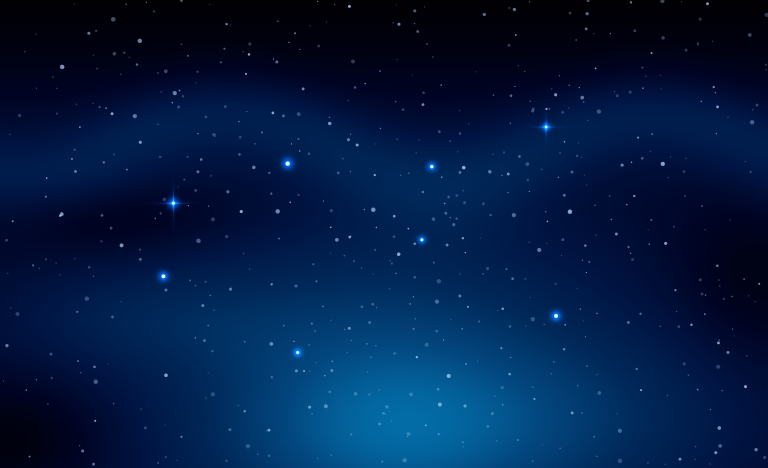
Write a Shadertoy shader that draws this texture.

```glsl
const vec3 SKY[6] = vec3[6](
    vec3(0.00, 0.00, 0.015), vec3(0.00, 0.015, 0.14), vec3(0.00, 0.08, 0.26),
    vec3(0.00, 0.16, 0.35), vec3(0.01, 0.28, 0.50), vec3(0.01, 0.47, 0.70));
const vec3 DUST_COLOR = vec3(0.66, 0.80, 0.95);
const vec3 HALO_COLOR = vec3(0.00, 0.48, 1.00);
const vec3 CORE_COLOR = vec3(0.92, 0.98, 1.00);

const float BASE_LIGHT = 0.22;
const float BAND_LIGHT = 0.27;
const float BAND_HEIGHT = 0.69;
const float BAND_SWING = 0.07;
const float BAND_PERIOD = 0.55;
const float BAND_SOFT_ABOVE = 0.10;
const float BAND_SOFT_BELOW = 0.115;

const int DUST_LAYERS = 3;
const float DUST_CELL = 0.036;       // cell size of the finest layer
const float DUST_CELL_STEP = 0.010;  // growth of the cell per layer
const float DUST_RADIUS = 0.0014;
const float DUST_RADIUS_STEP = 0.0012;
const float DUST_SHARE = 0.21;       // share of cells that hold a star

const int BRIGHT_STARS = 8;
const float CORE_RADIUS = 0.0042;
const float HALO_RADIUS = 0.011;
const float SPIKE_LENGTH = 0.017;
const float SPIKE_WIDTH = 0.0017;

vec3 hash3(vec2 p) {
    vec3 q = fract(p.xyx * vec3(0.1031, 0.1030, 0.0973));
    q += dot(q, q.yxz + 33.33);
    return fract((q.xxy + q.yzz) * q.zyx);
}

float blob(vec2 p, vec2 center, vec2 radius) {
    vec2 d = (p - center) / radius;
    return exp(-dot(d, d));
}

float disc(float dist, float radius, float pixel) {
    return clamp((radius - dist) / pixel + 0.5, 0.0, 1.0);
}

// Brightness of the clouds; p runs from 0 to 1 on both axes
float skyLight(vec2 p) {
    float ridge = BAND_HEIGHT - BAND_SWING * cos(6.2832 * (p.x - 0.02) / BAND_PERIOD);
    float offset = p.y - ridge;
    float band = offset / (offset > 0.0 ? BAND_SOFT_ABOVE : BAND_SOFT_BELOW);

    float light = BASE_LIGHT + BAND_LIGHT * exp(-band * band);
    light += 0.70 * blob(p, vec2(0.52, 0.08), vec2(0.30, 0.27));  // lower glow
    light += 0.20 * blob(p, vec2(0.50, 0.42), vec2(0.32, 0.22));  // middle haze
    light += 0.20 * blob(p, vec2(0.17, 0.32), vec2(0.20, 0.12));  // left cloud
    light += 0.14 * blob(p, vec2(0.85, 0.12), vec2(0.20, 0.20));  // right cloud
    light -= 0.15 * blob(p, vec2(0.12, 0.53), vec2(0.20, 0.08));  // dark lanes
    light -= 0.16 * blob(p, vec2(0.98, 0.40), vec2(0.10, 0.17));
    light -= 0.20 * blob(p, vec2(0.02, 0.06), vec2(0.12, 0.12));
    return max(light, 0.0) * (1.0 - smoothstep(0.72, 1.02, p.y));
}

vec3 skyColor(float light) {
    vec3 color = SKY[0];
    for (int i = 1; i < 6; i++)
        color = mix(color, SKY[i], clamp(light * 5.0 - float(i - 1), 0.0, 1.0));
    return color;
}

// Opacity of one layer of small pale discs
float dustLayer(vec2 p, float aspect, float layer, float pixel) {
    float cell = DUST_CELL + DUST_CELL_STEP * layer;
    vec2 id = floor(p / cell);
    vec3 place = hash3(id + 71.0 * layer + 5.0);
    vec3 look = hash3(id + 37.0 * layer + 211.0);

    vec2 center = (id + 0.12 + 0.76 * place.xy) * cell;
    vec2 middle = vec2(0.55 * aspect, 0.55);
    float share = DUST_SHARE * (0.75 + 0.95 * blob(center, middle, vec2(0.45, 0.40)));
    float radius = (DUST_RADIUS + DUST_RADIUS_STEP * layer) * mix(0.75, 1.25, look.x);
    float opacity = mix(0.25, 0.85, look.y * look.y) * step(place.z, share);
    return opacity * disc(length(p - center), radius, pixel);
}

// Adds a halo, optional crossed spikes and a white core
vec3 brightStar(vec3 color, vec2 d, float size, float spikes, float pixel) {
    float dist = length(d);
    float halo = exp(-dist * dist / (HALO_RADIUS * HALO_RADIUS * size * size));
    vec2 along = exp(-abs(d) / (SPIKE_LENGTH * size));
    vec2 across = exp(-abs(d.yx) / SPIKE_WIDTH);
    float cross = spikes * dot(along, across);
    color += HALO_COLOR * (0.75 * halo + 0.75 * cross);
    color += CORE_COLOR * 0.35 * cross * cross;
    float core = disc(dist, CORE_RADIUS * size * (1.0 - 0.25 * spikes), pixel);
    return mix(min(color, 1.0), CORE_COLOR, core);
}

void mainImage(out vec4 fragColor, in vec2 fragCoord) {
    float pixel = 1.0 / iResolution.y;
    float aspect = iResolution.x * pixel;
    vec2 p = fragCoord * pixel;

    vec3 color = skyColor(skyLight(fragCoord / iResolution.xy));

    for (int i = 0; i < DUST_LAYERS; i++)
        color = mix(color, DUST_COLOR, dustLayer(p, aspect, float(i), pixel));

    // Bright stars spread by a low-discrepancy sequence
    for (int i = 0; i < BRIGHT_STARS; i++) {
        float k = float(i);
        vec2 spread = fract(vec2(0.31, 0.84) + k * vec2(0.7549, 0.5698));
        vec2 center = mix(vec2(0.17, 0.18), vec2(0.83, 0.74), spread) * vec2(aspect, 1.0);
        float size = mix(0.75, 1.15, hash3(vec2(k, 9.0)).x);
        color = brightStar(color, p - center, size, step(1.5, mod(k, 3.0)), pixel);
    }
    fragColor = vec4(color, 1.0);
}
```
